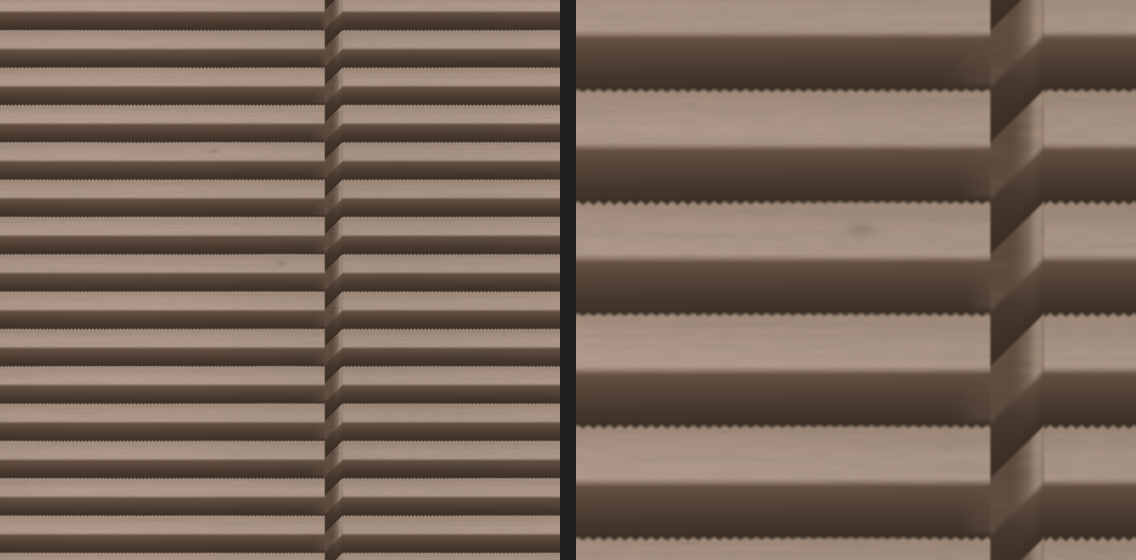
Left, the full canvas; right, a detail of the centre.
Write a Shadertoy shader that draws this pattern.

```glsl
const float SLATS = 15.0;          // slats per canvas height
const float PHASE = 0.80;          // offset of the first slat top, in slats
const float LIT = 0.51;            // lit share of each slat pitch
const float SOFT_TOP = 0.028;      // edge softness, in slats
const float SOFT_LOW = 0.050;
const float CUT_LEFT = 0.580;      // notch limits across the canvas
const float CUT_RIGHT = 0.612;
const float CUT_DROP = 0.47;       // fall of the slanted end, in slats
const float TEETH = 160.0;         // saw marks per canvas width
const float TOOTH_DEPTH = 0.030;
const vec3 LIT_TOP = vec3(0.615, 0.535, 0.475);
const vec3 LIT_LOW = vec3(0.668, 0.588, 0.535);
const vec3 SHADE_TOP = vec3(0.420, 0.338, 0.282);
const vec3 SHADE_LOW = vec3(0.232, 0.184, 0.147);
const vec3 END_GRAIN = vec3(0.375, 0.300, 0.250);
const vec3 END_EDGE = vec3(0.570, 0.490, 0.425);
const float TAU = 6.28318;

float hash(vec2 p) {
    return fract(sin(dot(p, vec2(127.1, 311.7))) * 43758.5453);
}

// Value noise on the unit square that wraps after a whole number of cells
float wrapNoise(vec2 uv, vec2 cells) {
    vec2 p = uv * cells, i = floor(p), f = fract(p);
    f = f * f * (3.0 - 2.0 * f);
    vec2 a = mod(i, cells), b = mod(i + 1.0, cells);
    return mix(mix(hash(a), hash(vec2(b.x, a.y)), f.x),
               mix(hash(vec2(a.x, b.y)), hash(b), f.x), f.y);
}

// Coverage of the lit face; depth counts slats downward
float litMask(float depth, float tooth) {
    float fromMiddle = fract(depth - 0.5 * LIT + 0.5) - 0.5;
    bool upper = fromMiddle < 0.0;
    float pixel = SLATS / iResolution.y;
    float soft = max(upper ? SOFT_TOP : SOFT_LOW, pixel);
    float inside = 0.5 * LIT - abs(fromMiddle) - (upper ? tooth : 0.0);
    return smoothstep(-soft, soft, inside);
}

// Shadow between slats, darkest just above the next slat
vec3 shadeColor(float depth) {
    float w = (fract(depth - 0.5 * LIT) - 0.5 * LIT) / (1.0 - LIT);
    return mix(SHADE_TOP, SHADE_LOW, pow(clamp(w, 0.0, 1.0), 0.75));
}

// Lit wood with a tone per slat, long fibres and an occasional knot
vec3 litColor(vec2 uv, float depth) {
    float margin = 0.5 * (1.0 - LIT);
    float row = mod(floor(depth + margin), SLATS);
    float v = (fract(depth + margin) - margin) / LIT;
    vec3 color = mix(LIT_TOP, LIT_LOW, smoothstep(0.0, 0.7, v));
    float fibre = wrapNoise(uv, vec2(7.0, 300.0)) - 0.5;
    float fleck = wrapNoise(uv, vec2(90.0, 420.0)) - 0.5;
    color *= 1.0 + 0.035 * fibre + 0.025 * fleck;
    color *= 1.0 + 0.025 * (hash(vec2(row, 4.0)) - 0.5);
    vec2 knot = vec2(uv.x - mix(0.1, 0.9, hash(vec2(row, 9.0))), v - 0.5);
    float rare = step(0.75, hash(vec2(row, 17.0)));
    float spot = exp(-dot(knot * vec2(110.0, 9.0), knot * vec2(110.0, 9.0)));
    return color * (1.0 - 0.12 * rare * spot);
}

// Saw marks along the upper edge, uneven along the slat
float toothCut(vec2 uv) {
    float wave = 0.5 + 0.5 * cos(TAU * TEETH * uv.x);
    float wear = mix(0.3, 1.0, wrapNoise(uv, vec2(8.0, SLATS)));
    return TOOTH_DEPTH * wave * wear;
}

vec3 slatColor(vec2 uv, float depth) {
    return mix(shadeColor(depth), litColor(uv, depth), litMask(depth, toothCut(uv)));
}

// Slanted end of the right-hand slats, with dark gaps between
vec3 notchColor(vec2 uv, float depth, float t) {
    float slanted = depth - CUT_DROP * t;
    float fibre = wrapNoise(uv, vec2(60.0, 240.0)) - 0.5;
    vec3 wood = mix(END_GRAIN, END_EDGE, smoothstep(0.65, 0.0, t));
    wood *= 1.0 + 0.08 * fibre;
    float rim = smoothstep(0.0, 0.10, t) * smoothstep(0.32, 0.14, t);
    wood += 0.06 * rim;
    vec3 gap = mix(shadeColor(slanted), SHADE_LOW, 0.75 * smoothstep(0.0, 0.9, t));
    return mix(gap, wood, litMask(slanted, 0.0));
}

// Faint sliver of the slanted end reaching into the left shadow
float sliver(float depth, float t) {
    float v = fract(depth);
    float row = mod(floor(depth), SLATS);
    float reach = mix(0.35, 1.1, hash(vec2(row, 31.0)));
    float below = smoothstep(-0.04, 0.04, v - CUT_DROP * t);
    float within = smoothstep(LIT, LIT + 0.06, v) * smoothstep(1.0, 0.92, v);
    return below * within * smoothstep(1.0 + reach, 1.0, t);
}

void mainImage(out vec4 fragColor, in vec2 fragCoord) {
    vec2 uv = fragCoord / iResolution.xy;
    float depth = (1.0 - uv.y) * SLATS - PHASE;
    float t = (CUT_RIGHT - uv.x) / (CUT_RIGHT - CUT_LEFT);
    float soft = max(0.0012, 1.0 / iResolution.x);

    // Left slats, notch and right slats
    vec3 slat = slatColor(uv, depth);
    vec3 left = mix(slat, END_GRAIN, 0.55 * sliver(depth, t));
    vec3 notch = notchColor(uv, depth, clamp(t, 0.0, 1.0));
    vec3 color = mix(left, notch, smoothstep(-soft, soft, uv.x - CUT_LEFT));
    color = mix(color, slat, smoothstep(-soft, soft, uv.x - CUT_RIGHT));

    // Slow drift of the light
    color *= 1.0 + 0.015 * cos(TAU * (uv.x - 0.2));
    fragColor = vec4(color, 1.0);
}
```
